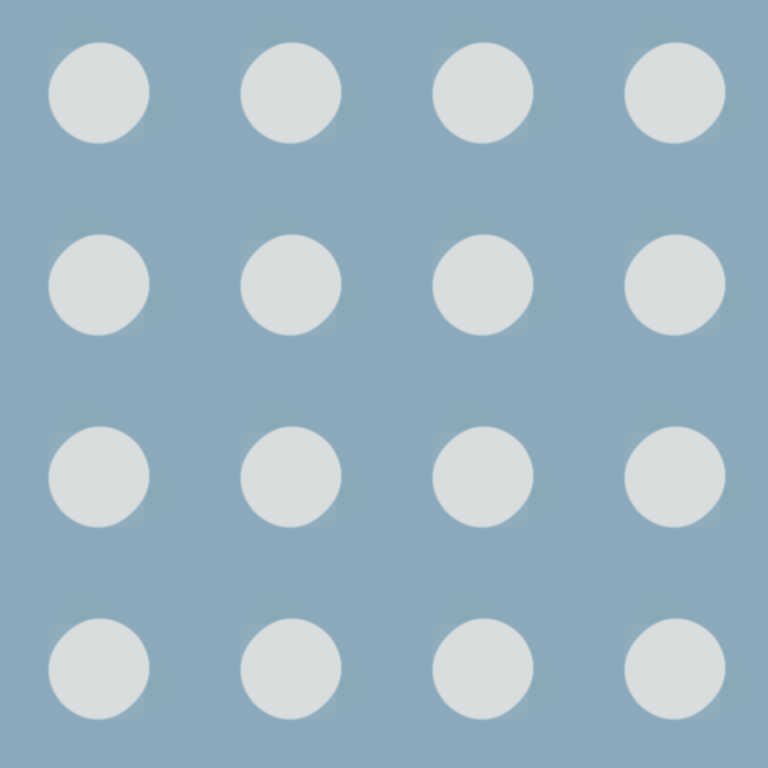
A WebGL 2 fragment shader for this pattern:

```glsl
#version 300 es
precision highp float;

uniform vec2 u_resolution;
out vec4 outColor;

const float REPEATS = 4.0;
const vec3 BLUE = vec3(0.543, 0.661, 0.730);
const vec3 PALE_BLUE = vec3(0.590, 0.690, 0.755);
const vec3 GREEN_TINT = vec3(0.543, 0.663, 0.698);
const vec3 OFF_WHITE = vec3(0.853, 0.867, 0.867);

// Coverage of the inside of a distance field, with an edge of the given width
float coverage(float dist, float width) {
    return 1.0 - smoothstep(-0.5 * width, 0.5 * width, dist);
}

float boxDistance(vec2 p, vec2 halfSize) {
    vec2 d = abs(p) - halfSize;
    return length(max(d, 0.0)) + min(max(d.x, d.y), 0.0);
}

// Circle pressed in slightly along the falling diagonal
float dotDistance(vec2 p, float radius, float flattening) {
    float r = length(p);
    float diagonal = (p.x - p.y) * 0.70711 / max(r, 0.0001);
    return r - radius + flattening * pow(diagonal, 8.0);
}

float smudge(vec2 p, vec2 center, vec2 size) {
    vec2 q = (p - center) / size;
    return exp(-dot(q, q));
}

vec3 dotCell(vec2 cell, float pixel) {
    vec2 p = cell - vec2(0.5156);

    // Faint green shading beside and above the dot
    float tint = smudge(p, vec2(0.31, -0.08), vec2(0.05, 0.10))
               + smudge(p, vec2(-0.08, 0.31), vec2(0.10, 0.05));
    vec3 color = mix(BLUE, GREEN_TINT, 0.6 * min(tint, 1.0));

    // Pale square showing at two opposite corners
    float square = coverage(boxDistance(cell - vec2(0.502), vec2(0.252)), max(0.012, pixel));
    float corners = smoothstep(0.15, 0.30, abs(p.x - p.y));
    color = mix(color, PALE_BLUE, 0.4 * square * corners);

    // Soft-edged dot
    float disc = coverage(dotDistance(p, 0.263, 0.010), max(0.020, 1.5 * pixel));
    return mix(color, OFF_WHITE, disc);
}

void main() {
    vec2 uv = gl_FragCoord.xy / u_resolution;
    float pixel = REPEATS / min(u_resolution.x, u_resolution.y);
    outColor = vec4(dotCell(fract(uv * REPEATS), pixel), 1.0);
}
```
